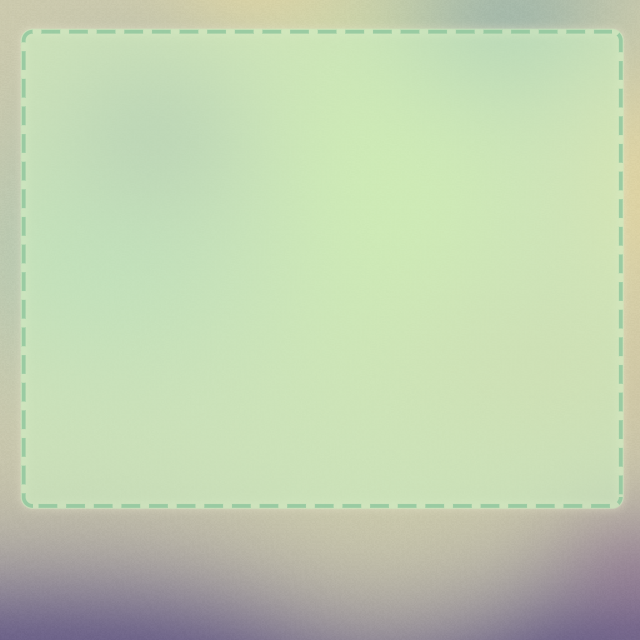
This background is drawn by a WebGL 2 fragment shader. Its source:

```glsl
#version 300 es
precision highp float;

uniform vec2 u_resolution;
out vec4 fragColor;

// Panel and stitching, in canvas units
const vec2 PANEL_CENTER = vec2(0.5035, 0.580);
const vec2 PANEL_HALF = vec2(0.4665, 0.3705);
const float CORNER_RADIUS = 0.014;
const float PANEL_MARGIN = 0.0045;
const float PANEL_OPACITY = 0.6;
const float DASH_PERIOD = 0.04317;
const float DASH_LENGTH = 0.0293;
const float DASH_WIDTH = 0.0060;
const float DASH_OPACITY = 0.8;
// Dash centers along the top, right, bottom and left sides
const vec4 DASH_OFFSETS = vec4(-0.4241, -0.1804, 0.4286, 0.239);
const float HALO_WIDTH = 0.007;
const float HALO_OPACITY = 0.33;
const float DUSK_HEIGHT = 0.135;
const float GRAIN_CELLS = 512.0;
const float GRAIN_AMOUNT = 0.018;

const vec3 CREAM = vec3(0.80, 0.79, 0.68);
const vec3 LIME = vec3(0.82, 0.885, 0.645);
const vec3 SAGE = vec3(0.70, 0.79, 0.695);
const vec3 SLATE = vec3(0.61, 0.645, 0.64);
const vec3 TEAL = vec3(0.62, 0.71, 0.665);
const vec3 YELLOW = vec3(0.875, 0.83, 0.635);
const vec3 PEACH = vec3(0.82, 0.775, 0.63);
const vec3 VIOLET = vec3(0.43, 0.39, 0.54);
const vec3 MAUVE = vec3(0.58, 0.46, 0.57);
const vec3 PANEL_TINT = vec3(0.80, 0.942, 0.757);
const vec3 DASH_COLOR = vec3(0.55, 0.77, 0.61);
const vec3 HALO_COLOR = vec3(0.90, 0.89, 0.79);

float hash(vec2 p) {
    return fract(sin(dot(p, vec2(127.1, 311.7))) * 43758.5453);
}

float blob(vec2 p, vec2 center, vec2 radius) {
    vec2 q = (p - center) / radius;
    return exp(-dot(q, q));
}

float roundedBox(vec2 p, vec2 halfSize, float radius) {
    vec2 q = abs(p) - halfSize + radius;
    return length(max(q, 0.0)) + min(max(q.x, q.y), 0.0) - radius;
}

vec3 backdrop(vec2 p) {
    vec3 color = CREAM;
    color = mix(color, LIME, blob(p, vec2(0.60, 0.70), vec2(0.25, 0.34)));
    color = mix(color, SAGE, 0.9 * blob(p, vec2(0.16, 0.60), vec2(0.26, 0.20)));
    color = mix(color, SLATE, 0.65 * blob(p, vec2(0.24, 0.79), vec2(0.15, 0.14)));
    color = mix(color, TEAL, 0.85 * blob(p, vec2(0.80, 0.97), vec2(0.18, 0.14)));
    color = mix(color, PEACH, 0.7 * blob(p, vec2(0.87, 0.42), vec2(0.25, 0.15)));
    color = mix(color, YELLOW, 0.85 * blob(p, vec2(1.0, 0.70), vec2(0.12, 0.19)));
    color = mix(color, YELLOW, 0.7 * blob(p, vec2(0.40, 1.03), vec2(0.13, 0.07)));

    // Dusk rising from the bottom, thinner right of the middle
    float lift = 0.085 * exp(-pow((p.x - 0.6) / 0.25, 2.0));
    float height = max(p.y + lift - 0.02 * smoothstep(0.75, 1.0, p.x), 0.0);
    color = mix(color, VIOLET, exp(-pow(height / DUSK_HEIGHT, 1.5)));
    return mix(color, MAUVE, 0.45 * blob(p, vec2(1.0, 0.10), vec2(0.12, 0.10)));
}

// Distance from the nearest dash center, measured along the outline
float dashDistance(vec2 q) {
    vec2 inner = PANEL_HALF - CORNER_RADIUS;
    vec2 base = clamp(q, -inner, inner);
    vec2 corner = q - base;
    vec2 normal = vec2(-1.0, 0.0);
    float offset = DASH_OFFSETS.w;
    if (q.y > inner.y && q.x <= inner.x) {
        normal = vec2(0.0, 1.0);
        offset = DASH_OFFSETS.x;
    } else if (q.x > inner.x && q.y >= -inner.y) {
        normal = vec2(1.0, 0.0);
        offset = DASH_OFFSETS.y;
    } else if (q.y < -inner.y && q.x > -inner.x) {
        normal = vec2(0.0, -1.0);
        offset = DASH_OFFSETS.z;
    }
    vec2 tangent = vec2(normal.y, -normal.x);
    float turn = atan(dot(corner, tangent), max(dot(corner, normal), 1e-5));
    float along = dot(base, tangent) + CORNER_RADIUS * turn - offset;
    return abs(fract(along / DASH_PERIOD + 0.5) - 0.5) * DASH_PERIOD;
}

void main() {
    vec2 p = gl_FragCoord.xy / u_resolution;
    float pixel = 1.0 / min(u_resolution.x, u_resolution.y);
    vec2 q = p - PANEL_CENTER;
    float dist = roundedBox(q, PANEL_HALF, CORNER_RADIUS);

    // Grainy backdrop with a pale halo around the panel
    vec3 color = backdrop(p);
    color += GRAIN_AMOUNT * (hash(floor(p * GRAIN_CELLS)) - 0.5);
    float halo = exp(-pow(abs(dist) / HALO_WIDTH, 2.0) * 0.5);
    color = mix(color, HALO_COLOR, HALO_OPACITY * halo);

    // Translucent panel
    float panel = 1.0 - smoothstep(-pixel, pixel, dist - PANEL_MARGIN);
    color = mix(color, PANEL_TINT, PANEL_OPACITY * panel);

    // Stitched outline
    float across = abs(dist) - 0.5 * DASH_WIDTH;
    float ends = dashDistance(q) - 0.5 * DASH_LENGTH;
    float dash = 1.0 - smoothstep(-0.7 * pixel, 0.7 * pixel, max(across, ends));
    color = mix(color, DASH_COLOR, DASH_OPACITY * dash);

    fragColor = vec4(color, 1.0);
}
```
